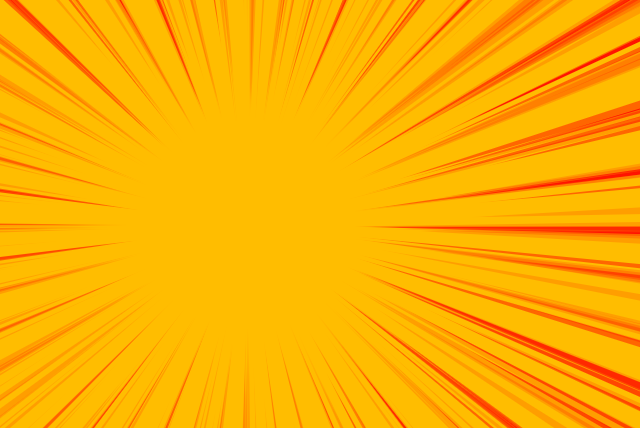
This background is drawn by a WebGL 2 fragment shader. Its source:

```glsl
#version 300 es
precision highp float;
// Comic speed lines: orange and red wedges bursting from an off-centre focus on amber.
uniform vec2 u_resolution;
out vec4 outColor;

const float BUNDLES = 48.0;
const float STEP = 6.2831853 / BUNDLES;

vec4 hash4(vec2 key) {
    vec4 p = vec4(dot(key, vec2(127.1, 311.7)), dot(key, vec2(269.5, 183.3)),
                  dot(key, vec2(419.2, 371.9)), dot(key, vec2(97.3, 157.7)));
    return fract(sin(p) * 43758.545);
}

// Coverage of a wedge whose point lies at radius tip, widening outward.
float wedge(float radius, float turn, float tip, float slope, float pixel) {
    float halfWidth = slope * (radius - tip);
    float edge = halfWidth - radius * abs(sin(turn));
    return clamp(0.5 + edge / pixel, 0.0, 1.0) * clamp(2.0 * halfWidth / pixel, 0.0, 1.0);
}

void main() {
    float pixel = 1.0 / u_resolution.y;
    vec2 focus = vec2(0.388 * u_resolution.x * pixel, 0.473);
    vec2 p = gl_FragCoord.xy * pixel - focus;
    float radius = length(p);
    float angle = atan(p.y, p.x);
    float nearest = floor(angle / STEP + 0.5);
    float ink = 0.0;

    // Visit the neighbouring bundles, each a fan of six rays
    for (int b = -1; b <= 1; b++) {
        float id = mod(nearest + float(b) + BUNDLES, BUNDLES);
        float middle = (nearest + float(b)) * STEP;
        // Heavier rays to the right, reddest just above horizontal
        float right = smoothstep(0.65, 1.0, cos(middle));
        float dense = exp(-pow((middle - 0.27) / 0.13, 2.0));
        float top = max(sin(middle), 0.0);
        // Bundles lean anticlockwise above the focus and stay level beside it
        middle += 0.02 * sin(3.0 * middle) * top + (hash4(vec2(id, 9.0)).x - 0.5) * 0.01;

        for (int j = 0; j < 6; j++) {
            vec4 h = hash4(vec2(id, float(j) + 0.5));
            bool lead = j < 2;
            float spread = lead ? 0.018 : 0.1;
            float ray = middle + (h.x - 0.5) * spread;
            float tip = 0.235 + (lead ? 0.06 * h.y : 0.35 * h.y);
            float slope = mix(0.005, 0.018, h.z * h.z);
            slope *= 1.0 + 0.45 * right + 0.3 * dense + 0.25 * top;
            // The first ray of a bundle is a slim dark core over a broad light one
            float chance = (j == 0 ? 0.3 : 0.06) + 0.12 * right + 0.4 * dense + 0.08 * top;
            bool strong = j != 1 && h.w < chance;
            if (strong) slope = min(slope, 0.013 + 0.004 * dense);
            if (j == 1) slope = max(slope, 0.01);
            ink += wedge(radius, angle - ray, tip, slope, pixel) * (strong ? 0.34 : 0.12);
        }
    }

    // Overlapping ink drives amber through orange to red
    outColor = vec4(1.0, max(0.74 - ink, 0.08), 0.0, 1.0);
}
```
